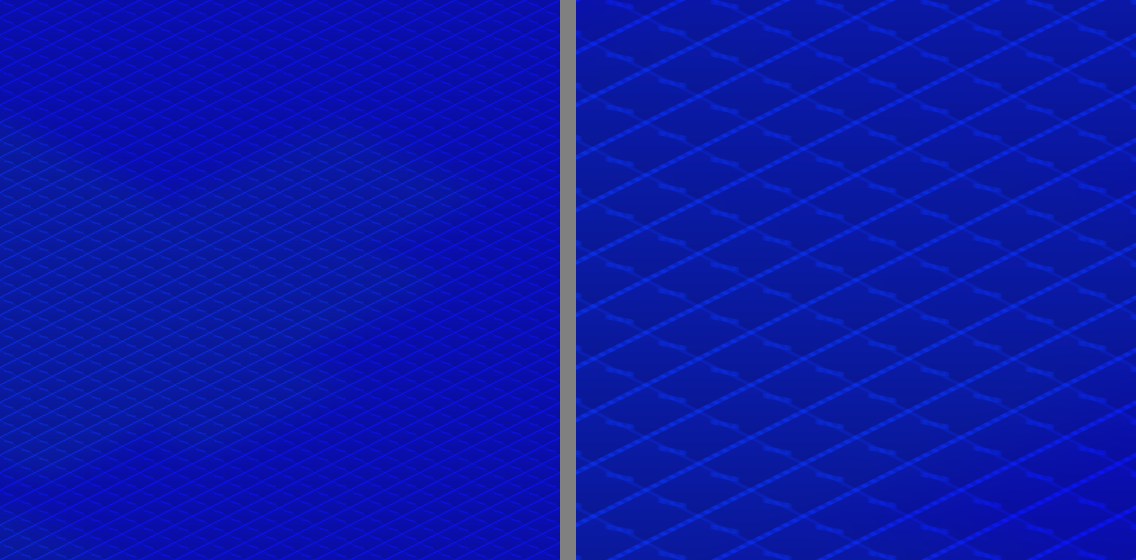
Left: the whole. Right: its middle third, enlarged.
Reproduce this pattern procedurally as a WebGL 2 fragment shader.

```glsl
#version 300 es
precision highp float;
// Deep blue lattice of flat rhombi with dotted rising lines, short level dashes and soft angular tinting.

#define REPEATS vec2(16.0, 32.0)       // rhombi across and down
#define HALF_WIDTH 0.0013              // half width of a line, in canvas units
#define DASH_SIZE vec2(0.0085, 0.0014) // half length and half height of a dash
#define DASH_SLOPE 0.20
#define DOTS 6.0                       // dots along one rhombus side
#define DOT_DEPTH 0.50
#define TINT_SOFTNESS 0.20
#define SHADE_DEPTH 0.12
#define ROYAL vec3(0.040, 0.055, 0.665)
#define STEEL vec3(0.040, 0.100, 0.620)
#define ROYAL_LINE vec3(0.040, 0.080, 1.000)
#define STEEL_LINE vec3(0.040, 0.190, 0.930)

uniform vec2 u_resolution;
out vec4 outColor;

const float TAU = 6.2831853;

// Signed distance, in cell units, to the nearest whole number
float gridOffset(float t) {
    return fract(t + 0.5) - 0.5;
}

// Antialiased coverage of a band of given half width at distance d
float bandMask(float d, float halfWidth, float pixel) {
    return 1.0 - smoothstep(halfWidth - 0.7 * pixel, halfWidth + 0.7 * pixel, abs(d));
}

// Box with softened sides, in skewed coordinates
float softBox(vec2 s, vec2 low, vec2 high) {
    vec2 soft = vec2(0.5 * TINT_SOFTNESS);
    vec2 inside = smoothstep(low - soft, low + soft, s)
                * (1.0 - smoothstep(high - soft, high + soft, s));
    return inside.x * inside.y;
}

// Broad stepped patch whose sides follow the lattice, paler toward its tips
float tintPatch(vec2 uv) {
    vec2 s = vec2(2.0 * uv.y + uv.x, 2.0 * uv.y - uv.x);
    float tint = softBox(s, vec2(0.35, 0.20), vec2(1.58, 1.65));
    tint = max(tint, 0.85 * softBox(s, vec2(0.72, 0.00), vec2(1.25, 0.60)));
    tint = max(tint, 0.90 * softBox(s, vec2(1.00, 0.20), vec2(1.79, 0.97)));
    tint = max(tint, 0.80 * softBox(s, vec2(1.40, 0.43), vec2(2.17, 0.97)));
    return max(tint, 0.85 * softBox(s, vec2(-1.0), vec2(0.20)));
}

void main() {
    vec2 uv = gl_FragCoord.xy / u_resolution;
    float pixel = 1.0 / min(u_resolution.x, u_resolution.y);

    // Skewed lattice: x is constant on falling lines, y on rising lines
    vec2 grid = uv * REPEATS;
    vec2 lattice = vec2(grid.x + grid.y, grid.y - grid.x);
    vec2 cell = fract(lattice);
    vec2 toLine = vec2(gridOffset(lattice.x), gridOffset(lattice.y));
    float toCanvas = 1.0 / length(REPEATS);

    // Ground, with a faint slope of light inside each rhombus
    float tint = tintPatch(uv);
    float shade = 0.5 * (cell.x + cell.y) - 0.5;
    vec3 color = mix(ROYAL, STEEL, tint) * (1.0 + SHADE_DEPTH * shade);
    vec3 lineColor = mix(ROYAL_LINE, STEEL_LINE, tint);

    // Falling lines: thin and faint
    float falling = bandMask(toLine.x * toCanvas, 0.7 * HALF_WIDTH, pixel);
    color = mix(color, lineColor, 0.28 * falling);

    // Nearly level dashes halfway along each falling side
    vec2 skewed = vec2(toLine.x, cell.y - 0.5);
    vec2 fromDash = 0.5 * vec2(skewed.x - skewed.y, skewed.x + skewed.y) / REPEATS;
    float dash = bandMask(fromDash.x, DASH_SIZE.x, pixel)
               * bandMask(fromDash.y + DASH_SLOPE * fromDash.x, DASH_SIZE.y, pixel);
    float beads = 0.8 + 0.2 * cos(TAU * 1.5 * fromDash.x / DASH_SIZE.x);
    color = mix(color, lineColor, 0.55 * dash * beads);

    // Rising lines: brighter and dotted
    float dots = 1.0 - DOT_DEPTH * (0.5 - 0.5 * cos(TAU * DOTS * lattice.x));
    float rising = bandMask(toLine.y * toCanvas, HALF_WIDTH, pixel);
    color = mix(color, lineColor, 0.85 * rising * dots);

    outColor = vec4(color, 1.0);
}
```
